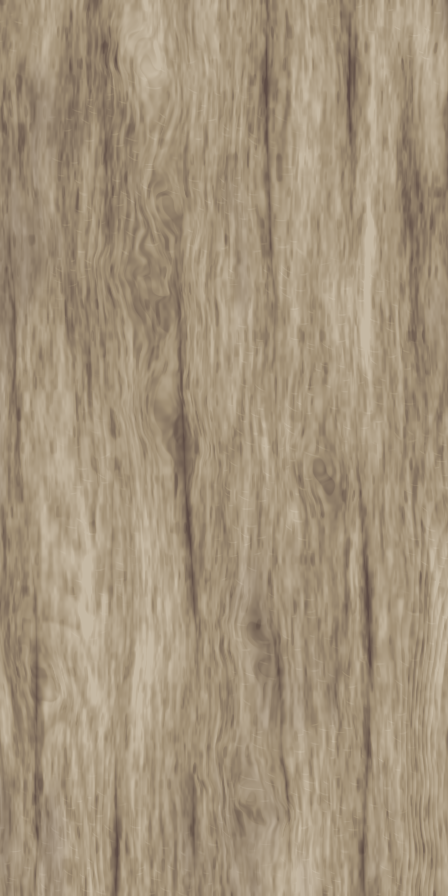
Write a Shadertoy shader that draws this texture.

```glsl
// Weathered oak veneer: tall boards with wavy grain, dark seams, knots and pale sapwood.

const vec3 DARK_HEART = vec3(0.37, 0.30, 0.27);
const vec3 OAK = vec3(0.63, 0.56, 0.455);
const vec3 PALE_SAP = vec3(0.80, 0.75, 0.67);
const vec3 GREY_SMOKE = vec3(0.50, 0.435, 0.38);
const float BOARD_WIDTH = 0.19;
const float TAU = 6.28318;

float hash(vec2 p) {
    vec3 q = fract(vec3(p.xyx) * 0.1031);
    q += dot(q, q.yzx + 33.33);
    return fract((q.x + q.y) * q.z);
}

// Value noise in -1..1
float noise(vec2 p) {
    vec2 i = floor(p), f = fract(p);
    f = f * f * f * (f * (f * 6.0 - 15.0) + 10.0);
    float low = mix(hash(i), hash(i + vec2(1, 0)), f.x);
    float high = mix(hash(i + vec2(0, 1)), hash(i + vec2(1, 1)), f.x);
    return 2.0 * mix(low, high, f.y) - 1.0;
}

float fbm(vec2 p) {
    float sum = 0.0, amp = 0.55;
    for (int i = 0; i < 4; i++) {
        sum += amp * noise(p);
        p = p * 2.03 + vec2(17.3, 9.1);
        amp *= 0.5;
    }
    return sum;
}

float seamX(float i, float y) {
    float x = 0.06 + BOARD_WIDTH * i + 0.04 * (hash(vec2(i, 5.0)) - 0.5);
    x += 0.025 * (1.0 - y) + 0.018 * noise(vec2(y * 1.8, i * 7.3 + 20.0));
    return x + 0.004 * noise(vec2(y * 9.0, i * 3.1 + 60.0));
}

// x: board index, y: distance to the nearest seam, z: seam stain
vec3 boards(vec2 p) {
    vec3 b = vec3(-2.0, 1.0, 0.0);
    for (float i = -1.0; i < 6.0; i++) {
        float d = p.x - seamX(i, p.y);
        if (d > 0.0) b.x = i;
        b.y = min(b.y, abs(d));
        float strength = smoothstep(-0.5, 0.5, noise(vec2(p.y * 2.4, i * 3.7 + 40.0)));
        float line = exp(-abs(d) / mix(0.003, 0.007, strength));
        float halo = exp(-abs(d) / 0.026);
        b.z += strength * (0.75 * line + 0.5 * halo) + 0.2 * line;
    }
    return b;
}

// x: sideways push of the grain, y: knot darkness
vec2 knots(vec2 p) {
    vec2 k = vec2(0.0);
    for (float i = 0.0; i < 8.0; i++) {
        vec2 c = vec2(hash(vec2(i, 11.0)), (i + hash(vec2(i, 23.0))) * 0.25);
        vec2 size = vec2(0.035, 0.05) * (0.7 + 0.7 * hash(vec2(i, 31.0)));
        vec2 d = (p - c) / size;
        d.y += 0.5 * d.x;
        d += 0.5 * vec2(noise(p * 22.0), noise(p * 22.0 + 50.0));
        float r2 = dot(d, d);
        k.x -= 0.7 * d.x * size.x * exp(-0.35 * r2);
        k.y += exp(-1.1 * r2) * (0.5 + 0.5 * hash(vec2(i, 47.0)));
    }
    return k;
}

// Growth rings: slow brightening, then a quick fall
float rings(float phase) {
    float s = fract(phase);
    return smoothstep(0.0, 0.75, s) - smoothstep(0.78, 1.0, s) - 0.5;
}

// Short pale ray flecks, one curved stroke in some cells
float flecks(vec2 p, vec2 cells) {
    vec2 g = p * cells;
    g.x += 5.0 * hash(vec2(floor(g.y), 3.0));
    vec2 id = floor(g), q = fract(g) - 0.5;
    q.y += 0.5 * (hash(id) - 0.5);
    float slope = 1.6 * (hash(id + 71.0) - 0.5);
    float curve = q.y - slope * q.x - 0.9 * q.x * q.x;
    float stroke = 1.0 - smoothstep(0.02, 0.16, abs(curve));
    float reach = 0.2 + 0.25 * hash(id + 29.0);
    return stroke * (1.0 - smoothstep(0.3 * reach, reach, abs(q.x))) * step(0.6, hash(id + 13.0));
}

void mainImage(out vec4 fragColor, in vec2 fragCoord) {
    vec2 p = fragCoord / iResolution.xy * vec2(1.0, 2.0);
    vec3 board = boards(p);
    vec2 knot = knots(p);
    float seed = 13.7 * board.x + 50.0;
    float inside = smoothstep(0.0, 0.02, board.y);

    // Grain coordinate, bent by slow drift and by the knots
    float gx = p.x + knot.x + 0.03 * fbm(vec2(p.x * 4.0, p.y * 1.4)) + 0.012 * p.y;
    gx += 0.002 * noise(vec2(p.x * 18.0, p.y * 11.0));

    // Cathedral figure, stronger on some boards
    float flame = smoothstep(0.25, 0.75, hash(vec2(board.x, 3.0)));
    float swell = noise(vec2(gx * 6.0, p.y * 0.9) + seed);
    float phase = gx * mix(42.0, 14.0, flame) + swell * mix(2.0, 5.0, flame);
    phase += 1.8 * knot.y + 0.3 * noise(p * vec2(24.0, 9.0));
    float figure = rings(phase) * mix(0.20, 0.34, flame) * inside;

    // Fibres from broad streaks to hairline pores
    float streak = 0.20 * noise(vec2(gx * 32.0, p.y * 1.7));
    streak += 0.17 * noise(vec2(gx * 75.0, p.y * 5.0 + 30.0));
    float fibre = 0.27 * noise(vec2(gx * 135.0, p.y * 20.0));
    fibre += 0.15 * noise(vec2(gx * 210.0, p.y * 60.0 + 15.0));
    float pores = smoothstep(0.3, 0.8, noise(vec2(gx * 120.0, p.y * 28.0 + 80.0)));

    // Broad tone, sapwood and smoky heart
    float broad = 0.48 * fbm(vec2(gx * 5.0, p.y * 1.4) + 7.0);
    broad += 0.20 * (hash(vec2(board.x, 9.0)) - 0.5) * inside;
    float sap = smoothstep(0.25, 0.62, fbm(vec2(gx * 12.0, p.y * 1.6) + 91.0));
    float smoke = smoothstep(0.12, 0.6, fbm(vec2(gx * 7.0, p.y * 1.9) + 133.0));
    float rays = flecks(vec2(gx, p.y + 0.2 * p.x + 0.01 * noise(p * 15.0)), vec2(27.0, 52.0));
    rays *= smoothstep(0.0, 0.5, noise(p * vec2(5.0, 2.5) + 170.0)) * inside;

    float ragged = 0.8 + 0.5 * noise(vec2(gx * 45.0, p.y * 5.0 + 11.0));
    float tone = 0.17 + broad + figure + streak + fibre - 0.24 * pores;
    tone += 0.46 * sap + 0.18 * rays;
    tone -= ragged * (0.75 * board.z + 0.5 * knot.y);
    tone += 0.08 * knot.y * sin(TAU * phase);
    tone = clamp(tone, -1.0, 0.85);

    vec3 color = tone < 0.0 ? mix(OAK, DARK_HEART, -tone) : mix(OAK, PALE_SAP, tone);
    color = mix(color, GREY_SMOKE + 0.12 * tone, 0.45 * clamp(smoke * ragged, 0.0, 1.0));
    fragColor = vec4(color, 1.0);
}
```
